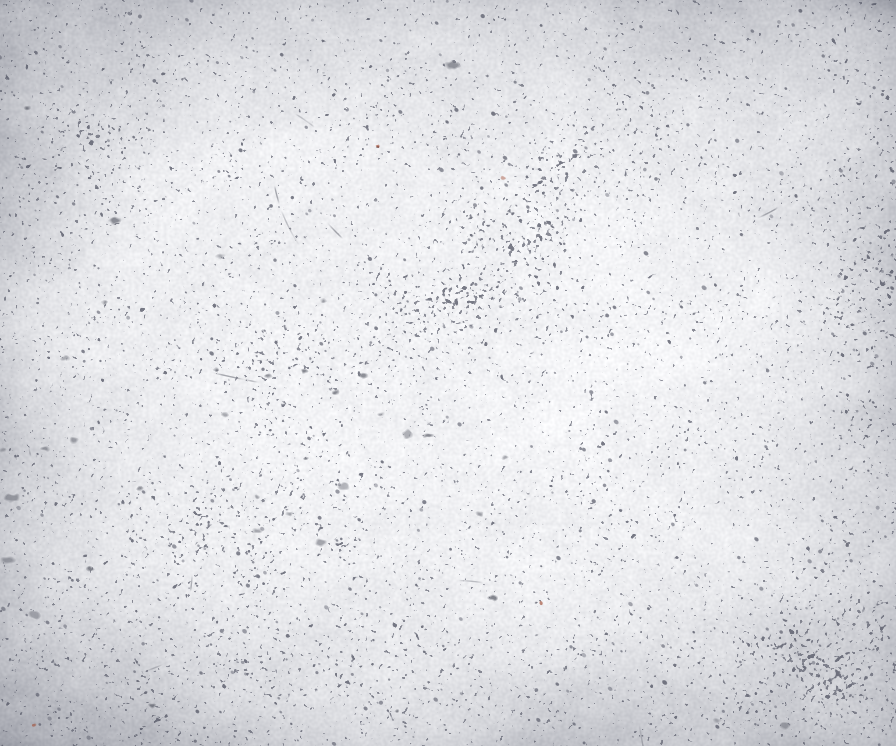
Write a WebGL 1 fragment shader that draws this texture.

```glsl
precision highp float;
// Pale weathered concrete: ragged speckle clusters, pits, hairline scratches and darkened edges.

uniform vec2 u_resolution;

const vec3 PLASTER = vec3(0.972, 0.974, 0.982);
const vec3 SPECK = vec3(0.31, 0.32, 0.38);
const vec3 PIT = vec3(0.40, 0.41, 0.45);
const vec3 RUST = vec3(0.62, 0.27, 0.17);

vec2 hash2(vec2 p) {
  vec3 q = fract(p.xyx * vec3(0.1031, 0.1030, 0.0973));
  q += dot(q, q.yzx + 33.33);
  return fract((q.xx + q.yz) * q.zy);
}

// Gradient noise, roughly -0.7 to 0.7
float corner(vec2 cell, vec2 offset, vec2 f) {
  float angle = 6.2832 * hash2(cell + offset).x;
  return dot(vec2(cos(angle), sin(angle)), f - offset);
}

float noise(vec2 p) {
  vec2 i = floor(p), f = fract(p);
  vec2 u = f * f * f * (f * (f * 6.0 - 15.0) + 10.0);
  float low = mix(corner(i, vec2(0.0), f), corner(i, vec2(1.0, 0.0), f), u.x);
  float high = mix(corner(i, vec2(0.0, 1.0), f), corner(i, vec2(1.0), f), u.x);
  return mix(low, high, u.y);
}

float fbm(vec2 p) {
  float sum = 0.0, gain = 1.0;
  for (int i = 0; i < 5; i++) {
    sum += gain * noise(p);
    p = mat2(1.6, 1.2, -1.2, 1.6) * p + 17.3;
    gain *= 0.55;
  }
  return sum;
}

mat2 turn(float a) {
  return mat2(cos(a), sin(a), -sin(a), cos(a));
}

float blob(vec2 p, vec2 center, vec2 size) {
  vec2 d = (p - center) / size;
  return exp(-dot(d, d));
}

// Ragged flecks where noise rises above a level
float flecks(vec2 p, float scale, float level) {
  float n = noise(p * scale) + 0.35 * noise(p * scale * 1.9 + 31.0);
  return smoothstep(level, level + 0.16, n);
}

// Scattered round or stretched dots; radii are in canvas heights
float dots(vec2 p, float cells, float density, vec2 radii, float stretch, float px) {
  vec2 home = floor(p * cells);
  float cover = 0.0;
  for (int y = -1; y <= 1; y++) {
    for (int x = -1; x <= 1; x++) {
      vec2 cell = home + vec2(float(x), float(y));
      vec2 place = hash2(cell + 41.0), kind = hash2(cell + 137.0);
      float radius = mix(radii.x, radii.y, kind.y * kind.y);
      vec2 d = p - (cell + place) / cells;
      d.x /= mix(1.0, stretch, place.y);
      float mask = clamp((radius - length(d)) / px + 0.5, 0.0, 1.0);
      cover = max(cover, mask * step(kind.x, density) * mix(0.5, 1.0, place.x));
    }
  }
  return cover;
}

// Sparse, slightly bent hairlines
float scratches(vec2 p, float cells, float density, float px) {
  vec2 home = floor(p * cells);
  float cover = 0.0;
  for (int y = -1; y <= 1; y++) {
    for (int x = -1; x <= 1; x++) {
      vec2 cell = home + vec2(float(x), float(y));
      vec2 place = hash2(cell + 71.0), kind = hash2(cell + 211.0);
      vec2 d = turn(kind.y * 6.2832) * (p - (cell + place) / cells);
      float reach = mix(0.08, 0.45, place.x * place.y) / cells;
      d.y += (place.x - 0.5) * d.x * d.x * 6.0;
      float line = clamp((0.0008 - abs(d.y)) / px + 0.6, 0.0, 1.0);
      float ends = 1.0 - smoothstep(reach * 0.6, reach, abs(d.x));
      cover = max(cover, line * ends * step(kind.x, density));
    }
  }
  return cover;
}

// Darkening summed from all four edges
float edgeShade(vec2 p, vec2 size, float width) {
  vec2 near = exp(-p / width) + exp((p - size) / width);
  return near.x + near.y;
}

float wearMap(vec2 p) {
  float wear = 0.75 * blob(turn(-0.75) * (p - vec2(0.70, 0.69)), vec2(0.0), vec2(0.20, 0.065));
  wear += 0.55 * blob(p, vec2(0.60, 0.59), vec2(0.07, 0.05));
  wear += 0.95 * blob(p, vec2(1.12, 0.11), vec2(0.11, 0.08));
  wear += 0.45 * blob(p, vec2(0.37, 0.53), vec2(0.09, 0.05));
  wear += 0.45 * blob(p, vec2(0.32, 0.30), vec2(0.16, 0.07));
  wear += 0.45 * blob(p, vec2(0.11, 0.80), vec2(0.08, 0.08));
  wear += 0.40 * blob(p, vec2(1.18, 0.62), vec2(0.09, 0.25));
  return wear + 0.25 * blob(p, vec2(0.35, 0.08), vec2(0.45, 0.14));
}

void main() {
  float px = 1.0 / u_resolution.y;
  vec2 p = gl_FragCoord.xy * px;
  vec2 size = u_resolution * px;

  // Plaster with cloudy mottling, fine grain and dull edges
  float clouds = fbm(p * vec2(3.0, 4.5));
  float grain = noise(p * 210.0) + 0.5 * noise(p * 95.0 + 9.0);
  float shade = 0.165 * edgeShade(p, size, 0.115) * (1.0 + 0.4 * clouds);
  shade += 0.012 + 0.024 * clouds + 0.045 * grain + 0.02 * fbm(p * 22.0);
  vec3 color = PLASTER - shade * vec3(1.02, 1.0, 0.92);

  // Ragged specks gather in worn patches
  float wear = wearMap(p);
  float clump = fbm(p * 13.0 + 5.0);
  float crowd = 0.20 * wear + 0.13 * clump * (0.7 + wear);
  float fine = flecks(turn(0.4) * p, 165.0, 0.41 - crowd);
  float middling = flecks(turn(1.1) * p + 3.0, 100.0, 0.50 - crowd);
  float density = clamp(0.07 + 0.9 * crowd, 0.02, 0.5);
  float round = dots(turn(0.7) * p + 3.0, 75.0, density, vec2(0.0010, 0.0027), 1.4, px);
  color = mix(color, SPECK, 0.75 * max(max(0.85 * fine, middling), round));

  // Larger pits lie mostly on the left, stretched sideways
  float pitted = 0.02 + 0.24 * blob(p, vec2(0.27, 0.42), vec2(0.24, 0.22));
  vec2 ragged = p + 0.003 * vec2(noise(p * 120.0), noise(p * 120.0 + 50.0));
  float pits = dots(ragged + 7.0, 24.0, pitted, vec2(0.0022, 0.0056), 2.0, px * 2.0);
  color = mix(color, PIT, 0.85 * pits);

  // Broken scratches and rare rust flecks
  float broken = smoothstep(-0.35, 0.3, noise(p * 45.0));
  color = mix(color, PIT, 0.55 * broken * scratches(p + 2.0, 5.0, 0.42, px));
  color = mix(color, RUST, 0.8 * dots(ragged + 13.0, 9.0, 0.06, vec2(0.002, 0.0034), 1.3, px));

  gl_FragColor = vec4(clamp(color, 0.0, 1.0), 1.0);
}
```
